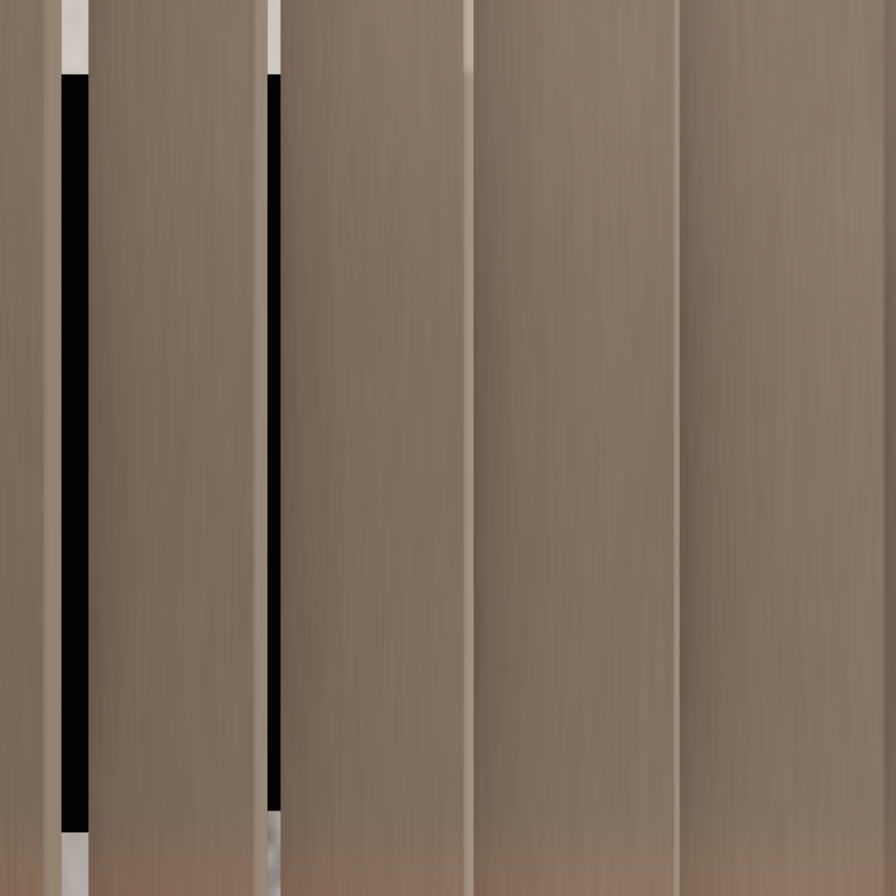
A WebGL 2 fragment shader for this texture:

```glsl
#version 300 es
precision highp float;
// Brushed bronze vertical slats whose edge strips and dark gaps narrow to the right.

uniform vec2 u_resolution;
out vec4 outColor;

// Layout, in canvas widths
const float FIRST_SEAM = 0.048;
const float PITCH = 0.2344;
const float EDGE_WIDTH = 0.0207;
const float EDGE_SHRINK = 0.0045;
const float GAP_WIDTH = 0.0300;
const float GAP_SHRINK = 0.0155;
const float GAP_TOP = 0.917;
const float GAP_BOTTOM = 0.071;
const float GAP_BOTTOM_RISE = 0.024;
const float SHADOW_REACH = 0.055;
const float GRAIN = 0.016;

// Colours
const vec3 METAL_DARK = vec3(0.465, 0.392, 0.328);
const vec3 METAL_LIGHT = vec3(0.530, 0.465, 0.402);
const vec3 SHADOW = vec3(0.395, 0.328, 0.277);
const vec3 EDGE = vec3(0.580, 0.510, 0.450);
const vec3 EDGE_BRIGHT = vec3(0.650, 0.580, 0.515);
const vec3 GAP = vec3(0.008, 0.006, 0.006);
const vec3 CAP_TOP = vec3(0.800, 0.780, 0.755);
const vec3 CAP_BOTTOM = vec3(0.690, 0.665, 0.645);
const vec3 WARM_GLOW = vec3(0.040, 0.010, -0.005);

float hash(vec2 p) {
    vec3 q = fract(p.xyx * vec3(0.1031, 0.1030, 0.0973));
    q += dot(q, q.yzx + 33.33);
    return fract((q.x + q.y) * q.z);
}

float noise(vec2 p) {
    vec2 i = floor(p);
    vec2 f = fract(p);
    f = f * f * (3.0 - 2.0 * f);
    return mix(mix(hash(i), hash(i + vec2(1, 0)), f.x),
               mix(hash(i + vec2(0, 1)), hash(i + vec2(1, 1)), f.x), f.y);
}

// Smooth coverage of the interval from a to b
float band(float v, float a, float b, float soft) {
    return smoothstep(a - soft, a + soft, v) * (1.0 - smoothstep(b - soft, b + soft, v));
}

// Slat face: light grows to the right and top, shadow falls off from the left side
vec3 slatFace(vec2 uv, float fromSide) {
    float light = 0.12 + 0.68 * uv.x + 0.45 * smoothstep(0.45, 1.0, uv.y);
    light += 0.12 * smoothstep(0.05, 0.15, fromSide);
    vec3 color = mix(METAL_DARK, METAL_LIGHT, clamp(light, 0.0, 1.15));
    float depth = mix(0.80, 0.45, smoothstep(0.55, 1.0, uv.y));
    depth *= mix(0.6, 1.0, smoothstep(0.0, 0.3, uv.y));
    float shade = exp(-max(fromSide, 0.0) / SHADOW_REACH * 1.6);
    color = mix(color, SHADOW, depth * shade);
    return color + WARM_GLOW * (1.0 - smoothstep(0.0, 0.10, uv.y));
}

// Fine vertical brushing with broad, faint clouding
float brushing(vec2 uv) {
    float fine = noise(uv * vec2(240.0, 16.0)) - 0.5;
    float streak = noise(uv * vec2(110.0, 4.0) + 17.0) - 0.5;
    float cloud = noise(uv * vec2(9.0, 4.0) + 5.0) - 0.5;
    return GRAIN * (fine + 0.6 * streak + 0.5 * cloud);
}

// Gap filling: black between a pale top cap and a mottled bottom cap
vec3 gapFill(vec2 uv, float seam, float soft) {
    float bottom = GAP_BOTTOM + GAP_BOTTOM_RISE * seam;
    float mottle = noise(uv * vec2(60.0, 45.0) + seam * 9.0) - 0.5;
    vec3 low = CAP_BOTTOM + (0.06 + 0.16 * seam) * mottle - 0.08 * seam;
    vec3 high = CAP_TOP + 0.04 * mottle;
    vec3 cap = mix(low, high, step(0.5, uv.y));
    return mix(cap, GAP, band(uv.y, bottom, GAP_TOP, soft));
}

void main() {
    vec2 uv = gl_FragCoord.xy / u_resolution;
    float soft = 1.0 / min(u_resolution.x, u_resolution.y);

    // Seam number and distance to its right
    float seam = floor((uv.x - FIRST_SEAM) / PITCH);
    float local = uv.x - FIRST_SEAM - seam * PITCH;
    float edgeWidth = max(EDGE_WIDTH - EDGE_SHRINK * seam, 0.0025);
    float gapWidth = max(GAP_WIDTH - GAP_SHRINK * seam, 0.0);
    float gapEnd = edgeWidth + gapWidth;

    vec3 color = slatFace(uv, local - gapEnd) + brushing(uv);

    // Edge strip, brighter where narrow and toward its right rim
    float narrow = smoothstep(0.5, 2.0, seam) * (1.0 - smoothstep(2.5, 4.0, seam));
    float across = clamp(local / edgeWidth, 0.0, 1.0);
    vec3 edge = mix(EDGE, EDGE_BRIGHT, narrow * (0.4 + 0.6 * across));
    edge *= mix(0.93, 1.0, smoothstep(0.0, 0.35, across));
    edge += 0.10 * step(1.5, seam) * step(seam, 2.5) * smoothstep(0.91, 0.93, uv.y);
    edge += 0.5 * brushing(uv);
    float edgeCover = band(local, 0.0, edgeWidth, soft) * mix(1.0, 0.35, step(3.5, seam));
    color = mix(color, edge, edgeCover * step(0.0, seam));

    // Open gap on the first two seams
    float hasGap = step(0.0, seam) * step(0.001, gapWidth);
    float gapCover = band(local, edgeWidth, gapEnd, soft) * hasGap;
    color = mix(color, gapFill(uv, seam, soft), gapCover);

    outColor = vec4(clamp(color, 0.0, 1.0), 1.0);
}
```
